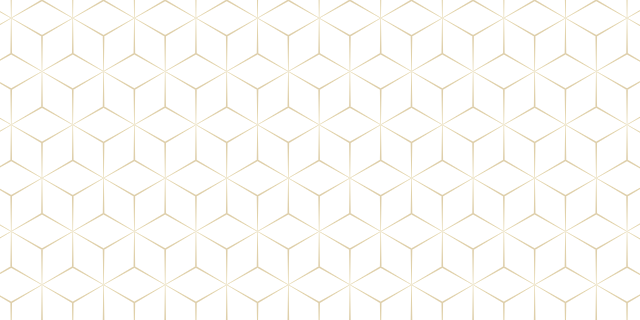
Give the GLSL for this pattern, as a Shadertoy shader.

```glsl
// Offset from the nearest centre of a hexagonal lattice with unit cell radius
vec2 hexOffset(vec2 p) {
    vec2 period = vec2(sqrt(3.0), 3.0);
    vec2 a = mod(p + 0.5 * period, period) - 0.5 * period;
    vec2 b = mod(p, period) - 0.5 * period;
    return dot(a, a) < dot(b, b) ? a : b;
}

// x: distance along the nearest of six spokes, y: distance from its axis
vec2 spokeCoords(vec2 q) {
    q = abs(q);
    // Mirror the vertical spoke onto the one at 30 degrees
    vec2 mirrorNormal = vec2(-0.8660254, 0.5);
    q -= 2.0 * max(dot(q, mirrorNormal), 0.0) * mirrorNormal;
    return vec2(dot(q, vec2(0.8660254, 0.5)), abs(dot(q, vec2(-0.5, 0.8660254))));
}

// Share of a pixel covered by a line, also for lines thinner than the pixel
float lineCoverage(float dist, float halfWidth, float pixel) {
    float inner = max(dist - 0.5 * pixel, -halfWidth);
    float outer = min(dist + 0.5 * pixel, halfWidth);
    return clamp((outer - inner) / pixel, 0.0, 1.0);
}

void mainImage(out vec4 fragColor, in vec2 fragCoord) {
    // One unit is one rhombus edge; three lattice periods fill the height
    vec2 p = 9.0 * (fragCoord / iResolution.y - vec2(0.901, 0.4435));
    vec2 spoke = spokeCoords(hexOffset(p));

    // Spokes widen from the six-way star to the three-way corner
    float along = clamp(spoke.x, 0.0, 1.0);
    float halfWidth = mix(0.007, 0.023, along);
    float coverage = lineCoverage(spoke.y, halfWidth, 9.0 / iResolution.y);

    // Pale gold, slightly yellower towards the star
    vec3 gold = mix(vec3(0.89, 0.83, 0.65), vec3(0.87, 0.81, 0.67), along);
    fragColor = vec4(mix(vec3(1.0), gold, coverage), 1.0);
}
```
